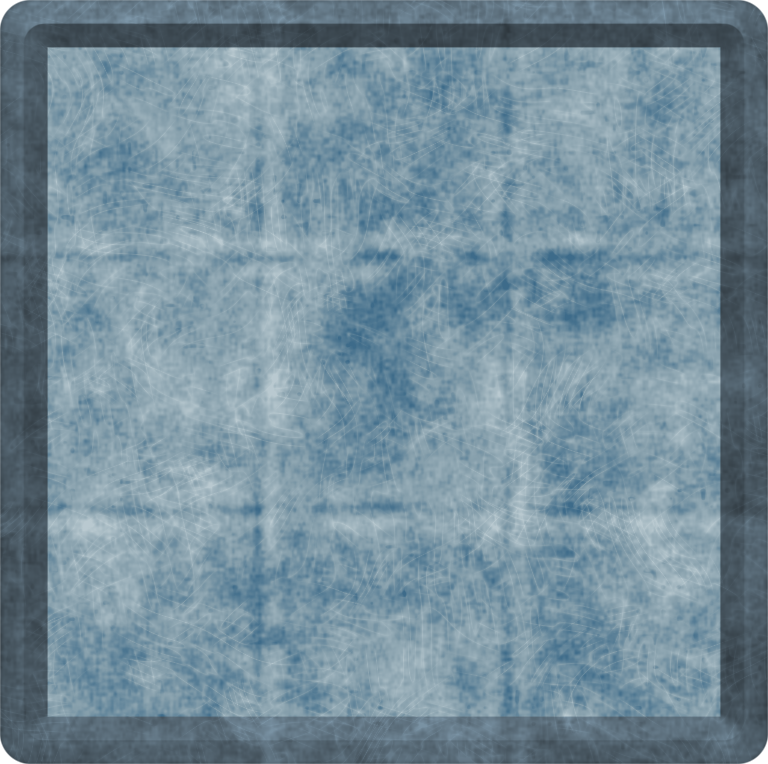
This texture is drawn by a Shadertoy shader. Its source:

```glsl
// A worn blue paper panel, creased into nine squares, inside a dark bevelled frame.
// Layered value noise makes blotches, weave and fibres; rounded-box distances
// shape the frame, and Gaussian profiles draw the creases.

float hash(vec2 p) {
    vec3 q = fract(p.xyx * vec3(0.1031, 0.1030, 0.0973));
    q += dot(q, q.yzx + 33.33);
    return fract((q.x + q.y) * q.z);
}

float noise(vec2 p) {
    vec2 cell = floor(p), f = fract(p);
    f = f * f * (3.0 - 2.0 * f);
    return mix(mix(hash(cell), hash(cell + vec2(1, 0)), f.x),
               mix(hash(cell + vec2(0, 1)), hash(cell + vec2(1, 1)), f.x), f.y);
}

float fbm(vec2 p) {
    float sum = 0.0, weight = 0.5;
    for (int i = 0; i < 5; i++) {
        sum += weight * noise(p);
        p = mat2(1.6, 1.2, -1.2, 1.6) * p + 17.3;
        weight *= 0.5;
    }
    return sum;
}

float bell(float d, float width) {
    return exp(-d * d / (width * width));
}

float roundBox(vec2 p, float halfSize, float radius) {
    vec2 q = abs(p) - halfSize + radius;
    return length(max(q, 0.0)) + min(max(q.x, q.y), 0.0) - radius;
}

// Soft round patch of tone
float patchTone(vec2 p, vec2 centre, float radius) {
    return bell(length(p - centre), radius);
}

// Crease: dark core with pale worn shoulders; lean shifts wear to one side
float crease(float across, float along, float lean) {
    float d = across + 0.006 * (noise(vec2(along * 22.0, lean * 9.0)) - 0.5);
    float wear = 0.35 + 1.1 * noise(vec2(along * 24.0, across * 45.0 + lean));
    float shoulders = (0.5 + lean) * bell(d - 0.019, 0.013)
                    + (0.5 - lean) * bell(d + 0.019, 0.013);
    return 0.68 * wear * shoulders - 0.40 * bell(d, 0.006) * (1.5 - wear);
}

// Thin pale fibres in several bent directions
float fibres(vec2 p) {
    float sum = 0.0;
    vec2 bend = 0.035 * vec2(noise(p * 9.0), noise(p * 9.0 + 40.0));
    for (int i = 0; i < 6; i++) {
        float k = float(i), angle = 0.35 + k * 1.05;
        float c = cos(angle), s = sin(angle);
        vec2 q = mat2(c, s, -s, c) * (p + bend * (1.0 + 0.3 * k));
        float ridge = 1.0 - abs(2.0 * noise(q * vec2(20.0, 105.0) + k * 31.0) - 1.0);
        float gate = smoothstep(0.48, 0.8, noise(p * 16.0 + k * 13.0));
        sum += pow(ridge, 6.0) * gate;
    }
    return sum;
}

// Signed paper tone: negative is deep blue, positive is pale
float paperTone(vec2 p) {
    float tone = 1.5 * (fbm(p * 8.0 + 3.0) - 0.49);
    tone += 1.1 * (fbm(p * 36.0) - 0.49);
    tone += 0.42 * (noise(p * vec2(125.0, 220.0)) - 0.5);
    tone += 0.42 * (noise(p * vec2(260.0, 130.0) + 9.0) - 0.5);
    tone += 0.38 * fibres(p) - 0.10;
    tone -= 0.30 * patchTone(p, vec2(0.46, 0.55), 0.075);
    tone -= 0.25 * patchTone(p, vec2(0.75, 0.40), 0.07);
    tone -= 0.18 * patchTone(p, vec2(0.11, 0.55), 0.08);
    tone -= 0.16 * patchTone(p, vec2(0.80, 0.56), 0.08);
    tone += 0.30 * patchTone(p, vec2(0.64, 0.73), 0.025);
    tone += 0.30 * patchTone(p, vec2(0.56, 0.385), 0.04);
    tone += 0.65 * patchTone(p, vec2(0.855, 0.35), 0.018);
    tone += 0.20 * patchTone(p, vec2(0.32, 0.83), 0.05);
    tone += crease(p.x - 0.336, p.y, 0.30) + crease(p.x - 0.660, p.y, 0.05);
    tone += crease(p.y - 0.663, p.x, 0.12) + crease(p.y - 0.334, p.x, -0.22);
    float speck = smoothstep(0.80, 0.95, noise(p * 95.0 + 70.0));
    return tone - 0.40 * speck * noise(p * 14.0);
}

vec3 paperColour(float tone) {
    vec3 colour = mix(vec3(0.52, 0.62, 0.67), vec3(0.69, 0.76, 0.79),
                      clamp(tone, 0.0, 1.2));
    return mix(colour, vec3(0.24, 0.42, 0.54), clamp(-tone, 0.0, 1.0));
}

// Two bevel rings, lit from above on the outer one and below on the inner one
vec3 frameColour(vec2 p, float tone, float blur) {
    vec2 slope = sign(p) * normalize(max(abs(p) - 0.43, 0.0) + 1e-5);
    float top = smoothstep(0.3, 0.95, slope.y);
    float bottom = smoothstep(0.3, 0.95, -slope.y);
    float outer = 0.36 + 0.10 * top + 0.02 * bottom;
    float inner = 0.325 - 0.045 * top + 0.125 * bottom;
    float ring = roundBox(p, 0.469, 0.027);
    float level = mix(inner, outer, smoothstep(-blur, blur, ring));
    level += 0.025 * bell(ring - 0.004, 0.004) - 0.05 * bell(roundBox(p, 0.5, 0.04), 0.004);
    return level * vec3(0.83, 1.0, 1.12) * (1.0 + 0.27 * clamp(tone, -1.0, 1.0));
}

void mainImage(out vec4 fragColor, in vec2 fragCoord) {
    vec2 uv = fragCoord / iResolution.xy;
    vec2 p = uv - 0.5;
    float blur = 1.0 / iResolution.y;
    float tone = paperTone(uv);

    // Panel over frame, with rounded outer corners on white
    float panel = roundBox(p, 0.438, 0.001);
    vec3 colour = mix(paperColour(tone), frameColour(p, tone, blur),
                      smoothstep(-blur, blur, panel));
    colour = mix(colour, vec3(1.0), smoothstep(-blur, blur, roundBox(p, 0.5, 0.04)));
    fragColor = vec4(colour, 1.0);
}
```
